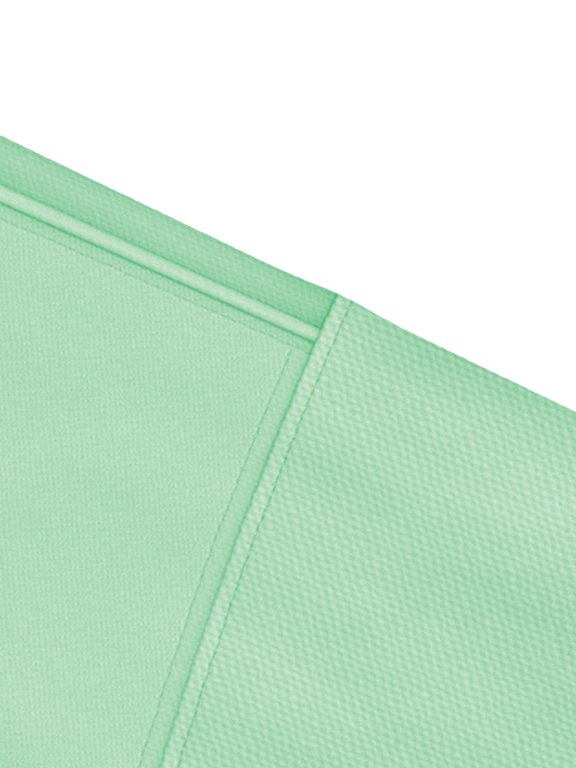
A Shadertoy shader for this texture:

```glsl
// Close view of a mint knit garment: a sloping shoulder edge on white, a rolled
// ridge under a darker band, and a curved seam with a stitch row on each side.
// Every part adds to one scalar tone, which then blends deep green into pale mint.
#define DEEP vec3(0.38, 0.74, 0.51)
#define PALE vec3(0.80, 0.90, 0.81)
#define EDGE_START 0.824
#define EDGE_SLOPE -0.4807
#define KNIT_PITCH 0.0068
#define TWILL_PITCH 0.0092
#define STITCH_PITCH 0.0135
#define STITCH_WIDTH 0.0013
#define STITCH_DEPTH 0.36
#define SEAM_OFFSET 0.025

const float TAU = 6.2831853;

float hash(vec2 p) {
    p = fract(p * vec2(0.1031, 0.1137));
    p += dot(p, p.yx + 33.33);
    return fract((p.x + p.y) * p.x * 47.3);
}

float noise(vec2 p) {
    vec2 i = floor(p), f = fract(p);
    f = f * f * (3.0 - 2.0 * f);
    return mix(mix(hash(i), hash(i + vec2(1, 0)), f.x),
               mix(hash(i + vec2(0, 1)), hash(i + vec2(1, 1)), f.x), f.y);
}

float fbm(vec2 p) {
    float sum = 0.0, amp = 0.5;
    for (int i = 0; i < 4; i++) {
        sum += amp * noise(p);
        p = p * 2.03 + 7.1;
        amp *= 0.5;
    }
    return sum;
}

vec2 rotate(vec2 p, float a) {
    float c = cos(a), s = sin(a);
    return vec2(c * p.x - s * p.y, s * p.x + c * p.y);
}

float bump(float d, float width) { return exp(-d * d / (width * width)); }

// Fine vertical columns of slanted loops
float knit(vec2 p) {
    vec2 q = rotate(p, -0.08) / KNIT_PITCH;
    q.x += 0.3 * (noise(p * 60.0) - 0.5);
    float column = cos(TAU * q.x);
    float loops = cos(TAU * (q.y * 0.85 + abs(fract(q.x) - 0.5)));
    return 0.55 * column + 0.45 * loops;
}

// Rows of short oblique floats, sloping with the shoulder
float twill(vec2 p) {
    vec2 q = rotate(p, 0.42) / TWILL_PITCH;
    q += 0.35 * (noise(p * 75.0) - 0.5);
    float rows = cos(TAU * q.y);
    float floats = cos(TAU * (q.x * 0.65 + q.y * 0.5));
    return 0.5 * rows + 0.5 * floats;
}

// Tone change of a dashed thread: sunken dash, dark needle holes, lit lower rim
float stitches(float across, float along, float px) {
    float cell = along / STITCH_PITCH;
    float wobble = (hash(vec2(floor(cell), 3.0)) - 0.5) * 0.0015;
    float dash = abs(fract(cell) - 0.5);
    float d = across + wobble;
    float on = 1.0 - smoothstep(0.30, 0.42, dash);
    float thread = 1.0 - smoothstep(STITCH_WIDTH - px, STITCH_WIDTH + px, abs(d));
    float hole = smoothstep(0.36, 0.48, dash) * bump(across, 0.0018);
    return -STITCH_DEPTH * thread * on - 0.18 * hole - 0.06 * bump(across, 0.004)
           + 0.12 * bump(d + 0.0038, 0.0018) * on;
}

void mainImage(out vec4 fragColor, in vec2 fragCoord) {
    float px = 1.0 / iResolution.y;
    vec2 p = fragCoord * px;

    // Signed distances to the shoulder edge, the ridge lines and the seam
    float edgeY = EDGE_START + EDGE_SLOPE * p.x + 0.005 * bump(p.x - 0.445, 0.05);
    float edge = (edgeY - p.y) * 0.90 + 0.0008 * (noise(p * 180.0) - 0.5);
    float ridgeTop = (p.y - (0.760 - 0.452 * p.x)) * 0.911;
    float groove = (p.y - (0.7357 - 0.4455 * p.x)) * 0.913;
    float hem = (p.y - (0.716 - 0.436 * p.x)) * 0.917;
    float seam = (p.x - (0.208 + 0.30 * p.y + 0.12 * p.y * p.y)) * 0.93;
    seam += 0.0016 * (noise(vec2(p.y * 130.0, 2.0)) - 0.5);
    float sleeve = smoothstep(-px, px, seam);
    float band = smoothstep(-0.002, 0.002, ridgeTop);
    float cord = smoothstep(-px, px, groove) * (1.0 - band);
    float grain = noise(p * 420.0) - 0.5;
    float folds = fbm(rotate(p, 0.45) * vec2(4.0, 11.0)) - 0.47;
    float weave = twill(p);

    // Body panel and the flat strip beside the seam
    float body = 0.74 + 0.10 * knit(p) + 0.16 * folds;
    float strip = 0.72 + 0.08 * twill(p * 1.3);
    body = mix(body, strip, smoothstep(-SEAM_OFFSET - 0.002, -SEAM_OFFSET + 0.002, seam));
    body -= 0.14 * bump(groove + 0.005, 0.008);
    body += stitches(hem, p.x * 1.09, px) * 0.65;
    body += stitches(seam + SEAM_OFFSET, p.y * 1.06, px) * 0.8 * (1.0 - smoothstep(-0.006, 0.002, hem));

    // Rolled ridge with its sunken line, then the band above it
    float roll = clamp(groove / max(groove - ridgeTop, 0.002), 0.0, 1.0);
    float ridge = 0.50 + 0.38 * sin(roll * 2.8) + 0.06 * weave;
    float upper = 0.47 + 0.10 * twill(p * 1.35) + 0.10 * folds;
    upper += 0.14 * bump(edge - 0.022, 0.016) - 0.14 * smoothstep(0.30, 0.44, p.x);
    upper += stitches(ridgeTop - 0.001, p.x * 1.1, px) * 0.6;
    float left = mix(mix(body, ridge, cord), upper, band);
    left -= 0.55 * bump(groove, 0.0022) + 0.16 * bump(ridgeTop, 0.003);

    // Sleeve panel with coarse twill and soft folds
    float right = 0.70 + 0.17 * weave + 0.30 * folds;
    right += 0.08 * bump(edge - 0.13, 0.09) - 0.10 * bump(edge, 0.03);
    right += 0.08 * bump(seam - 0.010, 0.007);
    right += stitches(seam - SEAM_OFFSET + 0.003, p.y * 1.06, px);

    // Seam shadow, thread grain and the darker turn of the edge
    float tone = mix(left, right, sleeve);
    tone -= (0.34 + 0.16 * smoothstep(0.2, 0.6, p.y)) * bump(seam, 0.0025);
    tone -= 0.10 * bump(seam + 0.005, 0.006);
    tone += 0.16 * grain - 0.14 * bump(edge, 0.004);
    vec3 cloth = mix(DEEP, PALE, clamp(tone, -0.15, 1.2));

    fragColor = vec4(mix(vec3(1.0), cloth, smoothstep(-px, px, edge)), 1.0);
}
```
